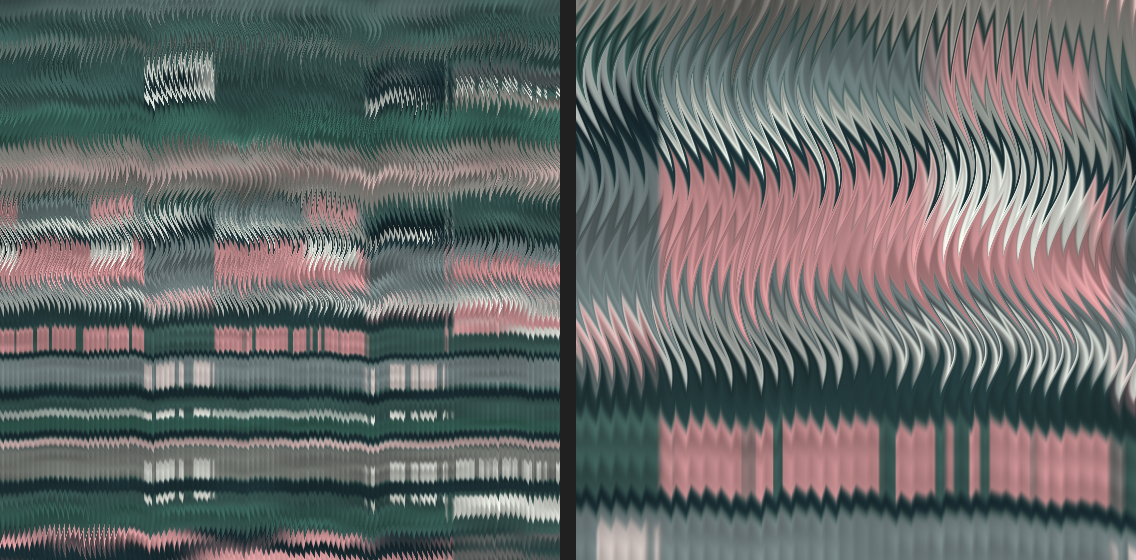
Left: the whole. Right: its middle third, enlarged.
Write a three.js fragment shader that draws this texture.

```glsl
varying vec2 vUv;

const vec3 DEEP  = vec3(0.09, 0.16, 0.18);
const vec3 PINE  = vec3(0.15, 0.25, 0.245);
const vec3 GREEN = vec3(0.20, 0.36, 0.32);
const vec3 SLATE = vec3(0.41, 0.46, 0.465);
const vec3 TAUPE = vec3(0.47, 0.46, 0.44);
const vec3 PALE  = vec3(0.82, 0.83, 0.80);
const vec3 PINK  = vec3(0.77, 0.55, 0.56);
const float TEETH = 112.0;      // teeth across the canvas
const float TOOTH_LONG = 0.036; // tooth length in the ragged strata
const float TOOTH_SHORT = 0.008;
const float EDGE = 0.0045;      // softness of strata borders
const float RIPPLE = 0.50;      // contrast of fine layering

float hash(vec2 p) {
  p = fract(p * vec2(0.1031, 0.1130));
  p += dot(p, p.yx + 33.33);
  return fract((p.x + p.y) * p.x * 47.0);
}

float noise(vec2 p) {
  vec2 i = floor(p), f = fract(p);
  f = f * f * (3.0 - 2.0 * f);
  return mix(mix(hash(i), hash(i + vec2(1.0, 0.0)), f.x),
             mix(hash(i + vec2(0.0, 1.0)), hash(i + 1.0), f.x), f.y);
}

float window(float v, float a, float b, float soft) {
  return smoothstep(a - soft, a + soft, v) * (1.0 - smoothstep(b - soft, b + soft, v));
}

float band(float depth, float top, float bottom) {
  return window(depth, top, bottom, EDGE);
}

// Rise and fall of the strata along x
float swell(float x) {
  float dips = window(x, 0.255, 0.285, 0.02) + window(x, 0.425, 0.445, 0.015)
             + window(x, 0.645, 0.68, 0.02);
  return 0.016 * (noise(vec2(x * 9.0, 3.0)) - 0.5)
       + 0.009 * (noise(vec2(x * 34.0, 8.0)) - 0.5) + 0.013 * dips;
}

// Asymmetric tooth wave with a random length per tooth
float toothWave(float u) {
  float t = fract(u);
  float wave = min(t / 0.68, (1.0 - t) / 0.32);
  return wave * (0.55 + 0.75 * hash(vec2(floor(u), 5.0)));
}

void main() {
  float x = vUv.x, rawDepth = 1.0 - vUv.y;

  // Slanted teeth pull the strata up and down
  float slant = 1.1 * sin(rawDepth * 52.0 + 2.0 * noise(vec2(x * 7.0, 1.0)))
              + 1.4 * noise(vec2(x * 5.0, rawDepth * 22.0));
  float ragged = window(rawDepth, 0.02, 0.56, 0.03) + 0.45 * window(rawDepth, 0.89, 1.1, 0.02);
  float u = x * TEETH + slant * ragged;
  float tooth = toothWave(u);
  float toothLength = mix(TOOTH_SHORT, TOOTH_LONG, ragged)
                    * (0.4 + 0.9 * noise(vec2(x * 12.0, rawDepth * 16.0)));
  float d = rawDepth - swell(x) * (0.5 + 0.5 * ragged) - (tooth - 0.5) * toothLength;

  // Sections along x, with borders broken up by thin bars
  float comb = noise(vec2(x * TEETH * 1.3, 11.0));
  float sx = x + 0.018 * (comb - 0.5);
  float streaky = window(sx, 0.26, 0.385, 0.004) + window(sx, 0.655, 0.80, 0.006);
  float right = smoothstep(0.795, 0.81, sx);
  float calm = 1.0 - max(streaky, right);
  float bright = window(sx, 0.165, 0.24, 0.008) + window(sx, 0.545, 0.64, 0.008)
               + window(sx, -0.1, 0.03, 0.01);
  float bars = smoothstep(0.38, 0.58, comb);
  float fine = noise(vec2(x * 9.0, d * 95.0));
  float stripe = smoothstep(0.3, 0.7, noise(vec2(x * 7.0 + 40.0, d * 64.0)));

  // Dark ground and upper strata
  vec3 c = mix(PINE, mix(GREEN, SLATE, 0.35), 0.75 * noise(vec2(x * 3.0, d * 32.0)));
  c = mix(c, SLATE, 0.6 * band(d, -0.1, 0.035) * noise(vec2(x * 8.0, 2.0)));
  c = mix(c, TAUPE, 0.5 * band(d, 0.08, 0.097));
  c = mix(c, mix(DEEP, PALE, stripe), 0.9 * band(d, 0.115, 0.19) * streaky);
  c = mix(c, SLATE * 0.75, band(d, 0.125, 0.155) * right);
  c = mix(c, PALE, band(d, 0.158, 0.17) * right * bars);
  c = mix(c, TAUPE, band(d, 0.175, 0.195) * right);
  c = mix(c, GREEN, 0.85 * band(d, 0.198, 0.26));
  c = mix(c, TAUPE, 0.95 * band(d, 0.262, 0.355));
  c = mix(c, mix(PINK, PALE, 0.35), 0.55 * band(d, 0.298, 0.320));

  // Bright ragged middle
  c = mix(c, mix(SLATE, PINK, bright), 0.85 * band(d, 0.363, 0.40) * calm);
  c = mix(c, mix(DEEP, PALE, stripe), band(d, 0.385, 0.435) * streaky);
  c = mix(c, PALE, 0.9 * band(d, 0.404, 0.424) * calm);
  c = mix(c, DEEP, band(d, 0.425, 0.438));
  c = mix(c, mix(SLATE, mix(PINK, PALE, bright), calm), band(d, 0.44, 0.473));
  c = mix(c, mix(SLATE, PINK, max(calm, right)), band(d, 0.473, 0.512));
  c = mix(c, SLATE, band(d, 0.512, 0.555));
  c = mix(c, PALE, 0.75 * band(d, 0.53, 0.55));
  c = mix(c, mix(PINK, PALE, stripe), 0.85 * band(d, 0.533, 0.568) * (1.0 - calm));
  c = mix(c, mix(PINK, PALE, stripe), band(d, 0.56, 0.60) * right);
  c = mix(c, DEEP, 0.6 * band(d, 0.556, 0.585) * (1.0 - right));

  // Smooth lower strata
  c = mix(c, PINK * 0.92, band(d, 0.588, 0.63) * calm * smoothstep(0.24, 0.4, comb));
  c = mix(c, DEEP, band(d, 0.631, 0.64));
  c = mix(c, SLATE, band(d, 0.642, 0.69));
  c = mix(c, mix(PALE, PINK, 0.3), 0.8 * band(d, 0.65, 0.695) * streaky * bars);
  c = mix(c, DEEP, band(d, 0.697, 0.713));
  c = mix(c, PALE, (0.65 * calm + bars * streaky) * band(d, 0.735, 0.748));
  c = mix(c, GREEN * 0.9, band(d, 0.75, 0.772));
  c = mix(c, DEEP, band(d, 0.773, 0.784));
  c = mix(c, mix(PINK, PALE, 0.4), 0.85 * band(d, 0.787, 0.80));
  c = mix(c, TAUPE, 0.8 * band(d, 0.802, 0.856));
  c = mix(c, PALE, 0.7 * band(d, 0.825, 0.862) * bars * (1.0 - calm));
  c = mix(c, DEEP, 0.9 * band(d, 0.86, 0.882));
  c = mix(c, PALE, band(d, 0.884, 0.897) * bars * streaky);
  c = mix(c, PALE * 0.95, band(d, 0.89, 0.928) * right);
  c = mix(c, GREEN, 0.7 * band(d, 0.905, 0.945) * (1.0 - right));
  c = mix(c, mix(DEEP, PINK, stripe), band(d, 0.953, 1.1) * (1.0 - 0.7 * right));

  // Fine layering and shading along each tooth
  c *= 1.0 + RIPPLE * (fine - 0.5) * (0.5 + 0.7 * ragged);
  c *= 0.92 + 0.14 * tooth;
  gl_FragColor = vec4(c, 1.0);
}
```
